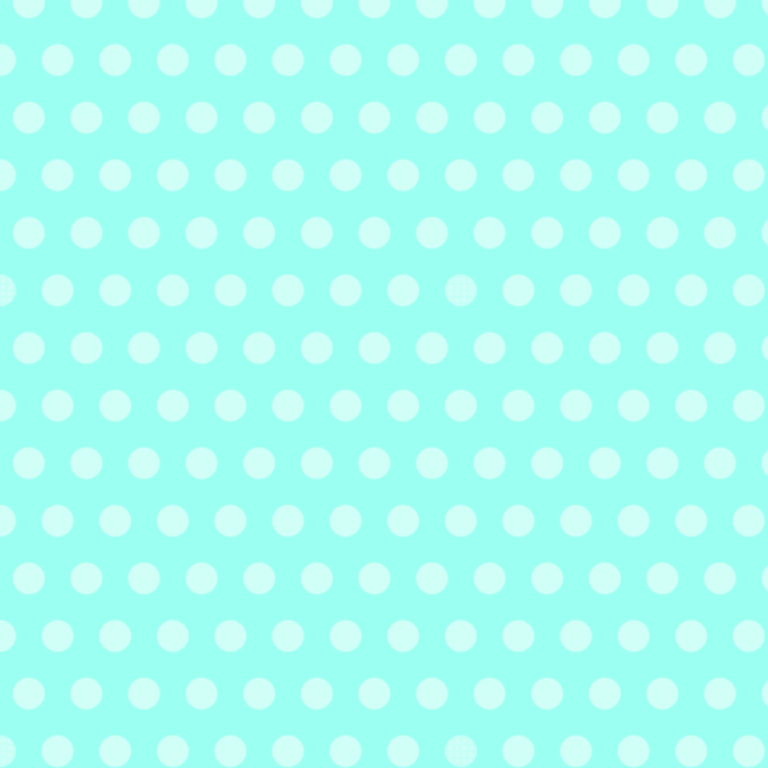
This pattern is drawn by a WebGL 1 fragment shader. Its source:

```glsl
precision highp float;
// Pale mint polka dots in staggered rows on aqua, with faint mottling.

uniform vec2 u_resolution;

const vec3 AQUA = vec3(0.607, 1.0, 0.948);
const vec3 MINT = vec3(0.815, 1.0, 0.970);

const float PITCH = 0.075;          // spacing of dots and of rows
const float FIRST_ROW = 0.0219;     // height of the lowest row
const float RADIUS = 0.0207;
const float SOFTNESS = 0.0022;      // half width of the blurred rim
const float MOTTLE_SCALE = 130.0;
const float MOTTLE_DOT = 0.05;      // tint variation inside dots
const float MOTTLE_GROUND = 0.012;  // tint variation of the ground
const float WEAVE_EVERY = 8.0;      // every eighth dot and row is woven
const float WEAVE_PITCH = 0.0087;
const float WEAVE_DEPTH = 0.22;

float hash(vec2 p) {
  vec3 q = fract(vec3(p.xyx) * 0.1031);
  q += dot(q, q.yzx + 33.33);
  return fract((q.x + q.y) * q.z);
}

float valueNoise(vec2 p) {
  vec2 cell = floor(p);
  vec2 f = fract(p);
  f = f * f * (3.0 - 2.0 * f);
  float low = mix(hash(cell), hash(cell + vec2(1.0, 0.0)), f.x);
  float high = mix(hash(cell + vec2(0.0, 1.0)), hash(cell + 1.0), f.x);
  return mix(low, high, f.y);
}

// Faint crossed threads, 1 on a thread and 0 between.
float weave(vec2 offset) {
  vec2 toThread = abs(fract(offset / WEAVE_PITCH) - 0.5);
  vec2 thread = smoothstep(0.2, 0.5, toThread);
  return max(thread.x, thread.y);
}

void main() {
  float unit = min(u_resolution.x, u_resolution.y);
  vec2 uv = gl_FragCoord.xy / unit;

  // Staggered lattice: odd rows shift by half a pitch.
  vec2 grid = (uv - vec2(0.0, FIRST_ROW)) / PITCH;
  float row = floor(grid.y + 0.5);
  float shift = 0.5 * mod(row, 2.0);
  float column = floor(grid.x - shift + 0.5);
  vec2 offset = (grid - vec2(column + shift, row)) * PITCH;

  // Soft-edged dot.
  float rim = max(SOFTNESS, 0.7 / unit);
  float dotMask = 1.0 - smoothstep(-rim, rim, length(offset) - RADIUS);

  // Uneven tint, plus the occasional woven dot.
  float mottle = valueNoise(uv * MOTTLE_SCALE + 17.0) - 0.5;
  vec2 weaveIndex = mod(vec2(column, row) + 0.5, WEAVE_EVERY);
  float woven = step(max(weaveIndex.x, weaveIndex.y), 1.0);
  float dotTint = 1.0 + MOTTLE_DOT * mottle - WEAVE_DEPTH * woven * weave(offset);
  float groundTint = MOTTLE_GROUND * (mottle + 0.5);

  float tint = mix(groundTint, dotTint, dotMask);
  gl_FragColor = vec4(mix(AQUA, MINT, tint), 1.0);
}
```
